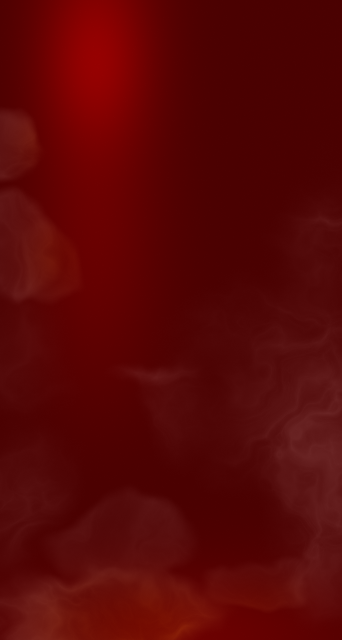
Give the GLSL for this background, as a Shadertoy shader.

```glsl
// Dark red backdrop with a tall scarlet glow, and smoke curling in from the sides and floor.
// Smoke is a set of elliptical masks, bent by warped value noise and filled with thin
// ridged filaments; warm spots tint parts of it orange. Units: canvas heights.

const vec3 BASE_RED    = vec3(0.292, 0.004, 0.004);
const vec3 GLOW_RED    = vec3(1.0, 0.0, 0.0);
const vec3 SMOKE_ROSE  = vec3(0.72, 0.48, 0.48);
const vec3 SMOKE_AMBER = vec3(0.86, 0.42, 0.03);

const vec2  GLOW_CENTER   = vec2(0.150, 0.905);
const vec2  GLOW_SIZE     = vec2(0.082, 0.125);
const float GLOW_STRENGTH = 0.17;
const float TAIL_WIDTH    = 0.105;
const float TAIL_STRENGTH = 0.125;
const float FLOOR_GLOW    = 0.13;
const float SMOKE_OPACITY = 0.37;
const float SMOKE_SCALE   = 6.5;
const float EDGE_WARP     = 0.11;
const float DESIGN_ASPECT = 0.535;

// Billows with a defined rim: center.xy, radius.xy
const int BILLOWS = 6;
const vec4 BILLOW[BILLOWS] = vec4[](
    vec4(0.034, 0.775, 0.064, 0.063), vec4(0.024, 0.615, 0.080, 0.080),
    vec4(0.090, 0.592, 0.052, 0.060), vec4(0.210, 0.150, 0.115, 0.065),
    vec4(0.190, 0.030, 0.175, 0.075), vec4(0.405, 0.085, 0.070, 0.045));
const float BILLOW_DENSITY[BILLOWS] = float[](0.72, 0.70, 0.45, 0.58, 0.85, 0.55);

// Soft drifting clouds: center.xy, radius.xy
const int CLOUDS = 9;
const vec4 CLOUD[CLOUDS] = vec4[](
    vec4(0.470, 0.330, 0.125, 0.125), vec4(0.500, 0.180, 0.090, 0.140),
    vec4(0.440, 0.485, 0.150, 0.075), vec4(0.510, 0.640, 0.085, 0.110),
    vec4(0.290, 0.360, 0.058, 0.085), vec4(0.245, 0.420, 0.065, 0.020),
    vec4(0.025, 0.235, 0.070, 0.110), vec4(0.035, 0.460, 0.075, 0.095),
    vec4(0.045, 0.035, 0.120, 0.070));
const float CLOUD_DENSITY[CLOUDS] = float[](0.98, 0.80, 0.42, 0.48, 0.45, 0.45, 0.58, 0.25, 0.55);

float hash(vec2 p) {
    vec3 q = fract(p.xyx * 0.1031);
    q += dot(q, q.yzx + 33.33);
    return fract((q.x + q.y) * q.z);
}

float noise(vec2 p) {
    vec2 i = floor(p), f = fract(p);
    f = f * f * f * (f * (f * 6.0 - 15.0) + 10.0);
    return mix(mix(hash(i), hash(i + vec2(1, 0)), f.x),
               mix(hash(i + vec2(0, 1)), hash(i + vec2(1, 1)), f.x), f.y);
}

const mat2 OCTAVE = mat2(1.6, 1.2, -1.2, 1.6);

float fbm(vec2 p) {
    float sum = 0.0, amp = 0.5;
    for (int i = 0; i < 4; i++) {
        sum += amp * noise(p);
        p = OCTAVE * p + 17.3;
        amp *= 0.5;
    }
    return sum;
}

// Thin bright creases along the mid level of each octave
float filaments(vec2 p) {
    float sum = 0.0, amp = 0.5;
    for (int i = 0; i < 5; i++) {
        float crease = 1.0 - abs(2.0 * noise(p) - 1.0);
        sum += amp * crease * crease;
        p = OCTAVE * p + 9.7;
        amp *= 0.52;
    }
    return sum;
}

float spot(vec2 p, vec2 center, vec2 size) {
    vec2 d = (p - center) / size;
    return exp(-dot(d, d));
}

vec3 backdrop(vec2 p) {
    float red = GLOW_STRENGTH * spot(p, GLOW_CENTER, GLOW_SIZE);
    red += TAIL_STRENGTH * spot(p, vec2(GLOW_CENTER.x, p.y), vec2(TAIL_WIDTH, 1.0))
         * smoothstep(0.18, 0.68, p.y);
    red += FLOOR_GLOW * spot(p, vec2(0.29, 0.0), vec2(0.26, 0.11));
    return BASE_RED + GLOW_RED * red;
}

float smoke(vec2 p) {
    vec2 q = p * SMOKE_SCALE;
    vec2 warp = vec2(fbm(q + 3.1), fbm(q + vec2(21.7, 8.4))) - 0.47;
    float strands = filaments(q * 0.9 + 2.6 * warp);
    vec2 bent = p + EDGE_WARP * warp;
    float clear = 1.0;
    for (int i = 0; i < BILLOWS; i++) {
        float d = length((bent - BILLOW[i].xy) / BILLOW[i].zw);
        float body = smoothstep(1.12, 0.78, d) * (0.65 + 0.35 * d * d);
        clear *= 1.0 - BILLOW_DENSITY[i] * body * (0.3 + 0.8 * strands);
    }
    for (int i = 0; i < CLOUDS; i++) {
        float d = length((bent - CLOUD[i].xy) / CLOUD[i].zw);
        float body = smoothstep(1.3, 0.2, d);
        clear *= 1.0 - CLOUD_DENSITY[i] * body * (0.15 + 1.0 * strands);
    }
    return clamp(1.0 - clear, 0.0, 1.0);
}

void mainImage(out vec4 fragColor, in vec2 fragCoord) {
    vec2 p = fragCoord / iResolution.xy * vec2(DESIGN_ASPECT, 1.0);

    // Warm light caught by the smoke
    float warmth = spot(p, vec2(0.22, 0.02), vec2(0.15, 0.075))
                 + 0.75 * spot(p, vec2(0.105, 0.60), vec2(0.06, 0.07))
                 + 0.55 * spot(p, vec2(0.07, 0.77), vec2(0.05, 0.06))
                 + 0.55 * spot(p, vec2(0.41, 0.06), vec2(0.06, 0.04));
    warmth = min(warmth, 1.0);

    vec3 tint = mix(SMOKE_ROSE, SMOKE_AMBER, warmth);
    vec3 color = mix(backdrop(p), tint, SMOKE_OPACITY * smoke(p));
    color += (hash(fragCoord) - 0.5) / 255.0; // dither against banding
    fragColor = vec4(color, 1.0);
}
```
